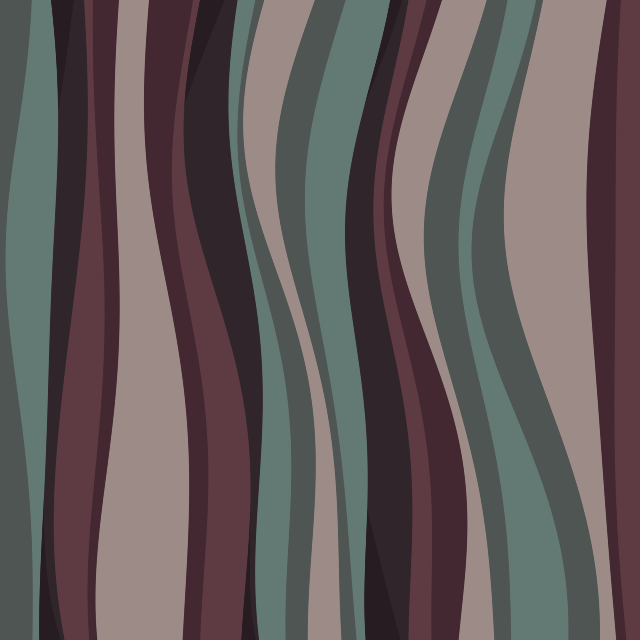
A three.js fragment shader for this background:

```glsl
// Flat upright ribbons in plum, taupe, teal and grey that swell and narrow with height.
#define EDGE 0.0009          // half width of the smoothed edges
#define SWELL 0.56           // slow change of ribbon width
#define RIPPLE 0.22          // faster change of ribbon width
#define SLOW_FREQ 3.6
#define FAST_FREQ 7.0
#define WIDTH_SPREAD 0.7     // width difference between ribbons
#define OVERLAP_SLOPE 4.0    // taper of the darker wedges
#define SEED 3.0

#define GREY 0.0
#define TEAL 1.0
#define DARK 2.0
#define PLUM 3.0

varying vec2 vUv;

const float WINE = 4.0;
const float TAUPE = 5.0;

float hash(float n) {
  return fract(sin(n * 12.9898 + SEED * 4.137) * 4375.85);
}

// Tones of four neighbouring ribbons, from left to right
vec4 toneGroup(int group) {
  if (group == 0) return vec4(GREY, TEAL, DARK, PLUM);
  if (group == 1) return vec4(WINE, TAUPE, WINE, PLUM);
  if (group == 2) return vec4(DARK, TEAL, GREY, TAUPE);
  if (group == 3) return vec4(GREY, TEAL, DARK, PLUM);
  if (group == 4) return vec4(WINE, TAUPE, GREY, TEAL);
  return vec4(GREY, TAUPE, WINE, PLUM);
}

vec3 toneColor(float tone) {
  if (tone < 0.5) return vec3(0.308, 0.332, 0.320);
  if (tone < 1.5) return vec3(0.383, 0.473, 0.456);
  if (tone < 2.5) return vec3(0.188, 0.146, 0.168);
  if (tone < 3.5) return vec3(0.368, 0.228, 0.264);
  if (tone < 4.5) return vec3(0.268, 0.158, 0.192);
  return vec3(0.617, 0.547, 0.532);
}

// Width of a ribbon at height y, always above zero
float ribbonWidth(float index, float tone, float y) {
  float base = tone > 4.5 ? 0.061 : 0.038;
  base *= 1.0 + WIDTH_SPREAD * (hash(index + 40.0) - 0.5);
  float slow = sin(y * SLOW_FREQ * (0.8 + 0.6 * hash(index)) + 6.283 * hash(index + 80.0));
  float fast = sin(y * FAST_FREQ * (0.8 + 0.5 * hash(index + 120.0)) + 6.283 * hash(index + 160.0));
  return base * (1.0 + SWELL * slow + RIPPLE * fast);
}

float rightOf(float edge, float x) {
  return smoothstep(-EDGE, EDGE, x - edge);
}

void main() {
  float x = vUv.x;
  float y = vUv.y;

  // Sum of all widths, used to fit the ribbons to the canvas
  float total = 0.0;
  for (int group = 0; group < 6; group++) {
    vec4 tones = toneGroup(group);
    for (int k = 0; k < 4; k++) {
      total += ribbonWidth(float(group * 4 + k), tones[k], y);
    }
  }

  // Paint from left to right, each ribbon covering all to its right
  vec3 color = toneColor(GREY);
  float left = 0.0;
  for (int group = 0; group < 6; group++) {
    vec4 tones = toneGroup(group);
    for (int k = 0; k < 4; k++) {
      float index = float(group * 4 + k);
      float tone = tones[k];
      float width = ribbonWidth(index, tone, y) / total;
      color = mix(color, toneColor(tone), rightOf(left, x));

      // Darker wedge near the ends of a dark ribbon
      if (tone == DARK) {
        float cover = OVERLAP_SLOPE * (abs(y - 0.52) - 0.26) - 0.6 * hash(index + 200.0);
        float wedge = rightOf(left, x) * (1.0 - rightOf(left + cover * width, x));
        color = mix(color, vec3(0.150, 0.110, 0.128), wedge);
      }
      left += width;
    }
  }

  gl_FragColor = vec4(color, 1.0);
}
```
